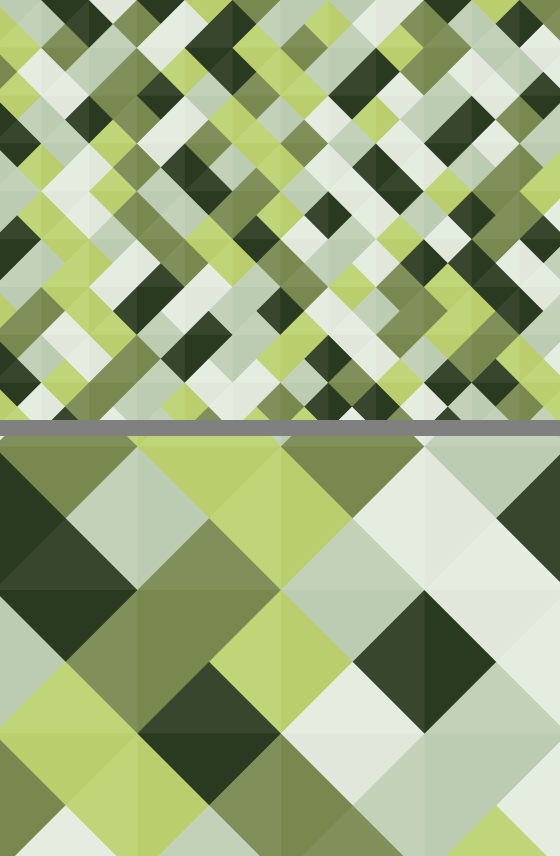
Top, the full canvas; bottom, a detail of the centre.
A Shadertoy shader for this pattern:

```glsl
vec2 hash22(vec2 p) {
    vec3 q = fract(p.xyx * vec3(0.1031, 0.1030, 0.0973));
    q += dot(q, q.yzx + 33.33);
    return fract((q.xx + q.yz) * q.zy);
}

// Each run of five diamonds in a row is a shuffled set of all five colours
vec3 diamondColor(vec2 id) {
    float row = id.x + id.y;
    float column = floor((id.x - id.y) * 0.5) + 2.0 * row;
    float run = floor((column + 0.5) / 5.0);
    vec2 rnd = hash22(vec2(run, row) + 47.0);
    float stride = 1.0 + floor(4.0 * rnd.x);
    float shift = floor(5.0 * rnd.y);
    int slot = int(mod(stride * (column - 5.0 * run) + shift + 0.5, 5.0));

    if (slot == 0) return vec3(0.74, 0.82, 0.45);  // lime
    if (slot == 1) return vec3(0.75, 0.81, 0.71);  // sage
    if (slot == 2) return vec3(0.19, 0.25, 0.15);  // forest
    if (slot == 3) return vec3(0.49, 0.55, 0.33);  // olive
    return vec3(0.89, 0.92, 0.87);                 // pale
}

vec3 mosaic(vec2 p) {
    // Diagonal axes turn the diamonds into unit squares
    vec2 id = floor(vec2(p.x + p.y, p.y - p.x));
    vec2 center = 0.5 * vec2(id.x - id.y, id.x + id.y + 1.0);
    vec2 d = p - center;

    // Alternate diamonds fold vertically or horizontally into two tones
    bool uprightFold = mod(id.x - id.y + 0.5, 2.0) < 1.0;
    float tone = (uprightFold ? d.x : d.y) < 0.0 ? 1.0 : -1.0;

    vec3 base = diamondColor(id);
    return base + 0.022 * tone * (1.3 - base);
}

void mainImage(out vec4 fragColor, in vec2 fragCoord) {
    // 4x4 supersampling smooths the edges
    vec3 sum = vec3(0.0);
    for (int i = 0; i < 16; i++) {
        vec2 jitter = (vec2(i % 4, i / 4) + 0.5) / 4.0 - 0.5;
        vec2 uv = (fragCoord + jitter) / iResolution.y;
        sum += mosaic(vec2(uv.x, 1.0 - uv.y) * 8.78 + vec2(0.14, 0.0));
    }
    fragColor = vec4(sum / 16.0, 1.0);
}
```
